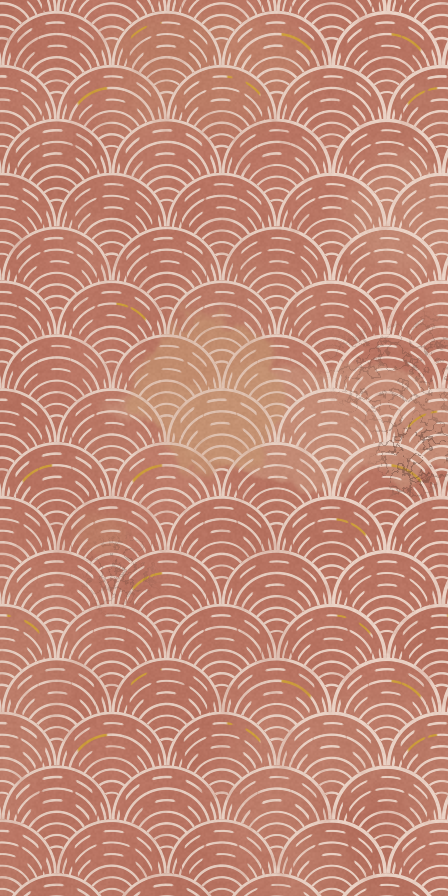
Write a WebGL 1 fragment shader that draws this pattern.

```glsl
precision highp float;
uniform vec2 u_resolution;

// Layout, in units of the canvas width
const vec2 FAN_RADIUS = vec2(0.1228, 0.1203);
const vec2 FAN_ORIGIN = vec2(0.495, 0.893);
const vec2 VARIETY = vec2(4.0, 12.0);  // columns and rows before the brushwork recurs

// Line work, in units of the fan radius
const float OUTLINE_WIDTH = 0.056;
const float RING_HALF_WIDTH = 0.021;
const float RING_STEP = 0.215;
const float RING_COUNT = 7.0;
const float GOLD_CHANCE = 0.28;

const vec3 CLAY = vec3(0.72, 0.45, 0.38);
const vec3 CREAM = vec3(0.90, 0.81, 0.76);
const vec3 GOLD = vec3(0.80, 0.62, 0.22);
const vec3 OCHRE = vec3(0.77, 0.58, 0.44);
const vec3 BLUSH = vec3(0.78, 0.57, 0.48);
const vec3 SOOT = vec3(0.38, 0.26, 0.22);

float hash(vec2 p) {
  vec3 q = fract(p.xyx * vec3(0.1031, 0.1030, 0.0973));
  q += dot(q, q.yzx + 33.33);
  return fract((q.x + q.y) * q.z);
}

float noise(vec2 p) {
  vec2 i = floor(p), f = fract(p);
  f = f * f * (3.0 - 2.0 * f);
  return mix(mix(hash(i), hash(i + vec2(1.0, 0.0)), f.x),
             mix(hash(i + vec2(0.0, 1.0)), hash(i + vec2(1.0, 1.0)), f.x), f.y);
}

float fbm(vec2 p) {
  float sum = 0.0, amp = 0.5;
  for (int i = 0; i < 5; i++) {
    sum += amp * noise(p);
    p = p * 2.03 + 17.7;
    amp *= 0.5;
  }
  return sum;
}

// Soft-edged stain with a ragged outline
float stain(vec2 p, vec2 center, vec2 radius, float softness) {
  float d = length((p - center) / radius) + 0.8 * (fbm(p * 11.0) - 0.48);
  return 1.0 - smoothstep(1.0 - softness, 1.0 + softness, d);
}

// Inner rings: circles that all touch at the foot of the fan.
// q.x runs sideways, q.y is the depth below the apex. Returns cream, gold.
vec2 rings(vec2 q, vec2 id, float pixel) {
  float h = max(2.0 - q.y, 0.02);
  float r = (q.x * q.x + h * h) / (2.0 * h);
  float apex = 2.0 - 2.0 * r;
  float k = floor(apex / RING_STEP + 0.5);
  float d = abs(apex - k * RING_STEP) / (1.0 + q.x * q.x / (h * h));
  float present = step(0.5, k) * step(k, RING_COUNT + 0.5);

  // Broken brush strokes, centred on the apex with a little drift
  float seed = hash(id * 7.0 + vec2(k * 3.0, 40.0));
  float angle = atan(q.x, h - r);
  float along = angle * r / 0.62 + 0.3 * (seed - 0.5) + 0.5;
  float fill = mod(k, 2.0) > 0.5 ? 0.68 : mix(0.9, 1.2, seed);
  if (k > 3.5) fill = 1.4;
  float taper = smoothstep(0.0, 0.10, 0.5 * fill - abs(fract(along) - 0.5));
  float width = RING_HALF_WIDTH * sqrt(taper) * mix(0.85, 1.15, seed);
  float ink = (1.0 - smoothstep(width - pixel, width + pixel, d)) * present * taper;

  // Gilded stroke on one shoulder of some fans
  float pick = hash(id + 71.0);
  float side = pick < 0.5 * GOLD_CHANCE ? -1.0 : 1.0;
  float giltRing = hash(id + 13.0) > 0.3 ? 2.0 : 1.0;
  float gilt = step(pick, GOLD_CHANCE) * step(abs(k - giltRing), 0.5);
  gilt *= smoothstep(0.08, 0.14, angle * side) * (1.0 - smoothstep(0.85, 0.95, angle * side));
  return vec2(ink, gilt);
}

void main() {
  vec2 p = gl_FragCoord.xy / u_resolution.x;
  float pixel = 0.6 / (u_resolution.x * FAN_RADIUS.x);
  vec2 g = (p - FAN_ORIGIN) / FAN_RADIUS;

  // Front row, and the row behind seen through its gaps
  float row = ceil(g.y);
  float shift = mod(row, 2.0);
  float column = floor((g.x - shift) * 0.5 + 0.5);
  vec2 q = vec2(g.x - shift - 2.0 * column, row - g.y);
  vec2 id = vec2(column, row);
  float rim = length(q - vec2(0.0, 1.0)) - 1.0;
  if (rim > 0.0) {
    float side = q.x < 0.0 ? -1.0 : 1.0;
    q += vec2(-side, 1.0);
    id += vec2(side < 0.0 ? shift - 1.0 : shift, 1.0);
  }
  id = mod(id, VARIETY) + 100.0;
  vec2 marks = rings(q, id, pixel);
  float heavy = smoothstep(0.55, 0.8, p.x);
  float weight = OUTLINE_WIDTH * mix(0.92, 1.15, heavy);
  float outline = smoothstep(-weight - pixel, -weight + pixel, rim)
                * (1.0 - smoothstep(-pixel, pixel, rim));

  // Clay ground with slow washes
  vec3 ground = CLAY + 0.05 * (fbm(p * 5.0) - 0.48) + 0.012 * (hash(id) - 0.5);
  ground = mix(ground, BLUSH, 0.3 * smoothstep(0.45, 0.75, fbm(p * 3.0 + 9.0)));

  // Water stains
  float ochre = max(stain(p, vec2(0.47, 1.12), vec2(0.16, 0.20), 0.08),
                    0.4 * stain(p, vec2(0.23, 0.81), vec2(0.06, 0.05), 0.4));
  float blush = max(stain(p, vec2(0.72, 1.06), vec2(0.42, 0.13), 0.08),
                    0.7 * stain(p, vec2(0.92, 1.52), vec2(0.17, 0.12), 0.3));
  float upper = stain(p, vec2(0.46, 1.84), vec2(0.22, 0.14), 0.5);
  ground = mix(ground, BLUSH, 0.75 * blush);
  ground = mix(ground, OCHRE, max(0.7 * ochre, 0.3 * upper));

  // Paint, thinned by wear
  float wear = 0.97 - 0.2 * smoothstep(0.5, 0.75, fbm(p * 22.0)) - 0.2 * ochre;
  vec3 paint = mix(CREAM + 0.02 * heavy, GOLD, marks.y * (1.0 - outline));
  vec3 color = mix(ground, paint, max(marks.x, outline) * wear);

  // Dark crazing and paper grain
  float soot = max(stain(p, vec2(0.93, 0.99), vec2(0.10, 0.09), 0.5),
                   0.6 * stain(p, vec2(0.92, 1.17), vec2(0.20, 0.11), 0.5));
  soot = max(soot, 0.5 * stain(p, vec2(0.27, 0.73), vec2(0.08, 0.08), 0.5));
  float crack = 1.0 - smoothstep(0.01, 0.05, abs(fbm(p * 42.0 + 5.0) - 0.50));
  color = mix(color, SOOT, 0.5 * soot * crack);
  color += 0.03 * (noise(p * 230.0) - 0.5) + 0.015 * (noise(p * vec2(90.0, 140.0)) - 0.5);
  gl_FragColor = vec4(color, 1.0);
}
```
